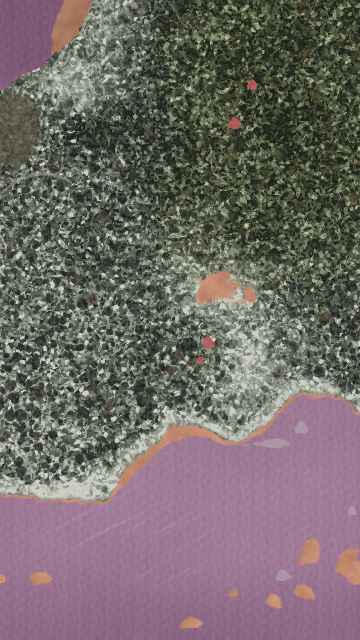
A Shadertoy shader for this texture:

```glsl
#define PLUM vec3(.60, .455, .565)
#define PEACH vec3(.76, .54, .43)
#define CORAL vec3(.74, .36, .36)
#define LIME vec3(.80, .81, .77)
#define PALE vec3(.69, .63, .66)
#define GRIT_SCALE 72.0
#define PEBBLE_SCALE 25.0
#define GRIT_CONTRAST 1.15
#define EDGE_WOBBLE .009
#define SOFT .004

// Lower paint border: x, height, width of bare undercoat
const vec3 BORDER[13] = vec3[13](
  vec3(0, .394, .008), vec3(.23, .375, .008), vec3(.3, .38, .01),
  vec3(.347, .435, .045), vec3(.44, .528, .02), vec3(.463, .546, .052),
  vec3(.555, .562, .03), vec3(.66, .532, .008), vec3(.74, .574, .018),
  vec3(.8, .655, .012), vec3(.845, .678, .007), vec3(.926, .671, .007),
  vec3(1, .627, .007));

// Flakes: centre, half size
const vec4 CHIPS[10] = vec4[10](
  vec4(.868, .25, .028, .05), vec4(.972, .208, .042, .048),
  vec4(.845, .137, .024, .022), vec4(.757, .113, .022, .024),
  vec4(.535, .049, .027, .018), vec4(.104, .176, .032, .02),
  vec4(.005, .17, .014, .014), vec4(.606, .984, .056, .048),
  vec4(.69, .968, .018, .028), vec4(.65, .132, .01, .01));
const vec4 FLECKS[4] = vec4[4](
  vec4(.653, 1.435, .017, .015), vec4(.7, 1.544, .012, .014),
  vec4(.579, .826, .016, .016), vec4(.556, .778, .011, .013));
const vec4 SCUFFS[4] = vec4[4](
  vec4(.833, .588, .018, .018), vec4(.755, .546, .06, .012),
  vec4(.979, .359, .012, .014), vec4(.787, .18, .018, .014));

vec2 hash2(vec2 p) {
  vec3 q = fract(p.xyx * vec3(.1031, .103, .0973));
  q += dot(q, q.yzx + 33.33);
  return fract((q.xx + q.yz) * q.zy);
}

// Cellular noise: nearest seed distance and two random values
vec3 cells(vec2 p) {
  vec2 base = floor(p);
  vec3 best = vec3(9);
  for (int k = 0; k < 9; k++) {
    vec2 id = base + vec2(k % 3 - 1, k / 3 - 1);
    float d = length(id + .1 + .8 * hash2(id) - p);
    if (d < best.x) best = vec3(d, hash2(id + 71.));
  }
  return best;
}

// Layered sines, roughly -1 to 1
float ripple(vec2 p) {
  float sum = 0., amp = .5;
  for (int i = 0; i < 4; i++) {
    sum += amp * sin(p.x + 1.3 * sin(p.y));
    p = mat2(1.6, 1.2, -1.2, 1.6) * p + 1.7;
    amp *= .6;
  }
  return sum;
}

float blob(vec2 p, float x, float y, float rx, float ry) {
  vec2 d = (p - vec2(x, y)) / vec2(rx, ry);
  return exp(-dot(d, d));
}

// Ragged flake, narrower towards its top
float flake(vec2 p, vec4 s) {
  vec2 q = (p - s.xy) / s.zw;
  q.x *= 1. + .45 * clamp(q.y, -1., 1.);
  return smoothstep(.14, -.14, length(q) - .9 + .38 * ripple(p * 55. + s.xy * 40.));
}

vec2 border(float x) {
  vec2 b = BORDER[0].yz;
  for (int i = 0; i < 12; i++) {
    vec3 l = BORDER[i], r = BORDER[i + 1];
    b = mix(b, r.yz, clamp((x - l.x) / (r.x - l.x), 0., 1.));
  }
  return b;
}

vec3 concrete(vec2 p, float plaster) {
  vec2 w = p + .006 * vec2(ripple(p * 45.), ripple(p.yx * 45. + 5.));
  vec3 coarse = cells(w * GRIT_SCALE), fine = cells(w * GRIT_SCALE * 2.1);
  float grit = .55 * mix(coarse.y, .3, smoothstep(.25, .7, coarse.x)) + .45 * fine.y;
  float shade = smoothstep(.3, .65, p.x) * smoothstep(.8, 1.35, p.y);
  float low = smoothstep(1.25, .45, p.y) * smoothstep(.65, .1, p.x);
  float tone = .43 - .14 * shade + .12 * low + .1 * ripple(p * 13.) + .48 * plaster
    + GRIT_CONTRAST * (grit - .46) * (1. - .5 * plaster);
  // Dark hollows and lime crumbs
  tone -= .3 * blob(p, .27, 1.4, .09, .07) + .3 * blob(p, .77, 1.42, .05, .07)
    + .2 * blob(p, .43, 1.5, .06, .25);
  vec3 crumb = cells(w * 43. + 9.);
  tone += .5 * step(.8, crumb.y) * smoothstep(.36, .16, crumb.x) * (1. - .5 * shade);
  vec3 c = mix(vec3(.13, .15, .125), vec3(.35, .38, .32), smoothstep(0., .4, tone));
  c = mix(c, vec3(.55, .58, .53), smoothstep(.4, .65, tone));
  c = mix(c, LIME, smoothstep(.65, 1., tone));
  // Rounded pebbles in two sizes
  for (float i = 0.; i < 2.; i++) {
    vec3 s = cells(w * PEBBLE_SCALE * (1. + .7 * i) + 17. * i);
    float m = smoothstep(.06, -.06, s.x - .12 - .28 * s.z) * step(.42, s.y);
    vec3 stone = mix(vec3(.17, .19, .18), vec3(.32, .28, .22), smoothstep(.8, 1., s.y));
    c = mix(c, stone + .12 * (fine.y - .5), .85 * m * (1. - .9 * plaster));
  }
  // Buff stone and the curved ridge below it
  float buff = length((p - vec2(.03, 1.42)) * vec2(1, .8)) - .08;
  c = mix(c, vec3(.28, .27, .21) + .16 * grit, .85 * smoothstep(.01, -.01, buff));
  float ridge = abs(p.y - 1.295 + 4. * pow(abs(p.x - .12), 2.));
  c = mix(c, vec3(.57, .55, .47), .7 * smoothstep(.008, .002, ridge) * step(p.x, .2));
  return c * mix(vec3(1), vec3(.95, .96, .82), shade);
}

vec3 paint(vec2 p) {
  float weave = ripple(p * vec2(150, 210)) + ripple(p * vec2(320, 90));
  float lit = .035 * blob(p, .6, .4, .6, .25) - .05 * smoothstep(.25, 0., p.y)
    - .11 * smoothstep(1.4, 1.6, p.y);
  // Slanted scratches
  vec2 q = mat2(.88, -.47, .47, .88) * p;
  lit += .055 * smoothstep(.55, .95, ripple(q * vec2(5, 95))) * blob(p, .36, .28, .28, .12);
  return PLUM + lit + .018 * weave + .012 * ripple(p * 9.);
}

void mainImage(out vec4 fragColor, in vec2 fragCoord) {
  vec2 p = fragCoord / iResolution.xy * vec2(1, 16. / 9.);
  vec2 w = p + EDGE_WOBBLE * vec2(ripple(p * 38.), ripple(p.yx * 38. + 3.));
  vec2 b = border(w.x);
  float rise = w.y - b.x, bare = rise - b.y;

  // Lime patches and the lip along the border
  float plaster = blob(w, .22, 1.55, .13, .07) + .8 * blob(w, .3, 1.72, .1, .09)
    + .95 * blob(w, .61, .97, .14, .095) + .85 * blob(w, .71, .72, .12, .15);
  float lip = .035 + .06 * blob(w, .28, .4, .08, .2);
  plaster += smoothstep(lip + .03, lip - .02, bare);
  plaster *= .85 + .3 * ripple(p * 28. + 2.);
  vec3 col = concrete(p, clamp(plaster, 0., 1.));

  // Undercoat, then paint, below and in the upper left corner
  vec3 under = PEACH + .05 * ripple(p * 45.);
  float slope = w.y - 1.518 - .75 * w.x;
  float corner = min(slope, w.y - 1.69 - 2.2 * (w.x - .22));
  float cornerPaint = min(slope, .128 + .25 * (w.y - 1.6) - w.x);
  col *= 1. - .25 * smoothstep(.012, 0., abs(bare));
  col = mix(col, under, smoothstep(SOFT, -SOFT, bare));
  col = mix(col, under * .86, smoothstep(-SOFT, SOFT, corner));
  col = mix(col, paint(p), smoothstep(-SOFT, SOFT, max(-rise, cornerPaint)));

  for (int i = 0; i < 4; i++) {
    col = mix(col, PALE, .75 * flake(p, SCUFFS[i]));
    col = mix(col, CORAL, .85 * flake(p, FLECKS[i]));
  }
  for (int i = 0; i < 10; i++) col = mix(col, under, flake(p, CHIPS[i]));
  fragColor = vec4(clamp(col, 0., 1.), 1);
}
```
